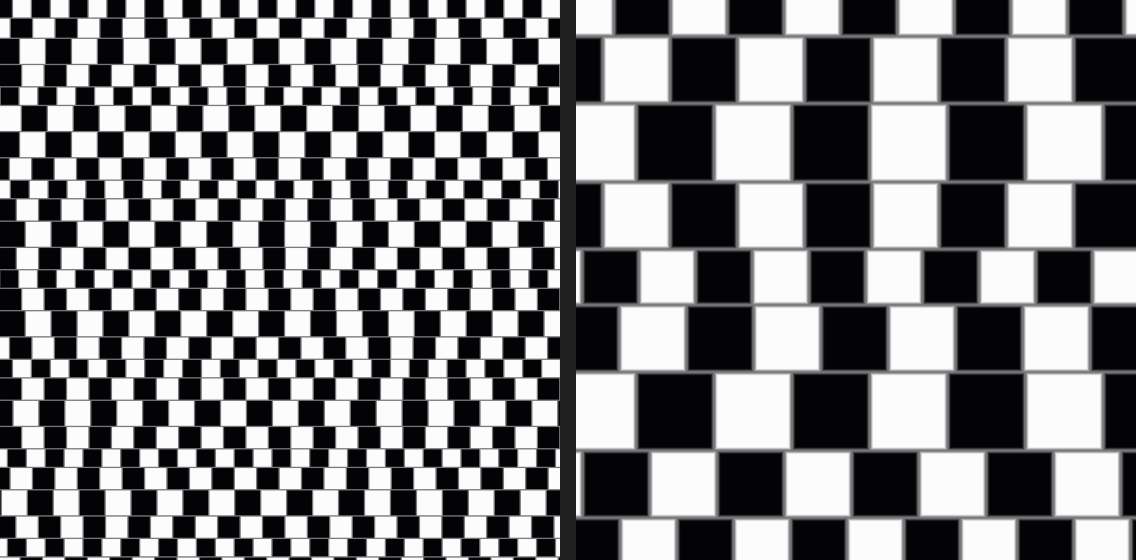
Left: the whole. Right: its middle third, enlarged.
Write a Shadertoy shader that draws this pattern.

```glsl
const float CANVAS = 768.0;      // design units along the canvas height
const int ROWS = 26;
const float LINE_HALF = 0.9;
const float LINE_SOFT = 0.9;
const vec3 BLACK = vec3(0.01, 0.01, 0.02);
const vec3 WHITE = vec3(0.99);
const vec3 MORTAR = vec3(0.47, 0.47, 0.48);

// Left edge of one black tile in each row, top to bottom
const float SHIFT[ROWS] = float[ROWS](
    354.0, 383.0, 347.0, 368.0, 363.0, 385.0, 347.0, 351.0, 377.0,
    360.5, 354.7, 360.5, 362.5, 368.0, 354.7, 382.0, 354.0, 368.0,
    338.0, 368.0, 373.0, 352.0, 322.0, 360.0, 373.0, 335.0);

// Row sizes cycle small, medium, large, medium; row 5 is an extra large one
int sizeClass(int row) {
    if (row == 5) return 2;
    int step4 = row % 4;
    return step4 == 3 ? 1 : step4;
}

float rowHeight(int row) {
    float trim = row == 1 ? 3.0 : 0.0;
    return 25.5 + 5.2 * float(sizeClass(row)) - trim;
}

float tileWidth(int row) {
    return 25.92 + 4.83 * float(sizeClass(row));
}

// Signed distance to the nearest tile side, positive inside black
float tileDistance(float x, float shift, float width) {
    float local = mod(x - shift, 2.0 * width);
    return 0.5 * width - abs(local - 0.5 * width - 2.0 * width * step(1.5 * width, local));
}

float lineMask(float dist, float halfWidth, float soft) {
    return 1.0 - smoothstep(halfWidth - soft, halfWidth + soft, abs(dist));
}

void mainImage(out vec4 fragColor, in vec2 fragCoord) {
    float pixel = CANVAS / iResolution.y;
    vec2 p = vec2(fragCoord.x, iResolution.y - fragCoord.y) * pixel;
    float soft = max(LINE_SOFT, 0.6 * pixel);

    // Find the row by stacking heights downward
    int row = 0;
    float top = -0.7;
    for (int i = 0; i < ROWS - 1; i++) {
        float next = top + rowHeight(i);
        if (p.y < next) break;
        top = next;
        row = i + 1;
    }
    float toBottom = top + rowHeight(row) - p.y;
    float rowDist = row == 0 ? toBottom : min(p.y - top, toBottom);

    // Alternating tiles
    float sideDist = tileDistance(p.x, SHIFT[row], tileWidth(row));
    vec3 color = mix(WHITE, BLACK, smoothstep(-soft, soft, sideDist));

    // Grey mortar around every tile
    float mortar = max(lineMask(rowDist, LINE_HALF, soft),
                       lineMask(sideDist, LINE_HALF, soft));
    color = mix(color, MORTAR, mortar);

    fragColor = vec4(color, 1.0);
}
```
